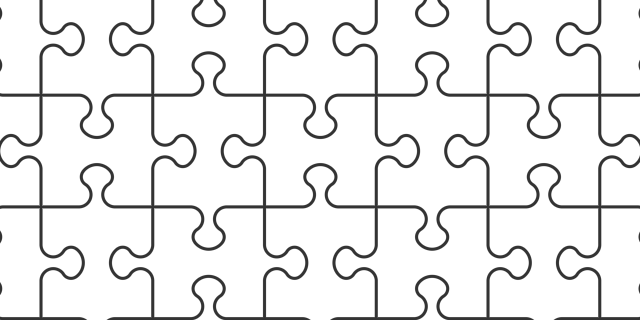
Write a Shadertoy shader that draws this pattern.

```glsl
const float CELLS_DOWN = 2.8635;
const vec2 GRID_OFFSET = vec2(0.367, 0.012);
const float LINE_WIDTH = 0.0275;
const vec3 PAPER = vec3(1.0);
const vec3 INK = vec3(0.2);
const float PI = 3.14159265;

// Distance to the circular arc spanning angles from start to end
float arcDistance(vec2 p, vec2 center, float radius, float start, float end) {
    p -= center;
    float middle = 0.5 * (start + end);
    float halfSpan = 0.5 * (end - start);
    vec2 axis = vec2(cos(middle), sin(middle));
    vec2 q = vec2(dot(p, axis), abs(axis.x * p.y - axis.y * p.x));
    vec2 tip = vec2(cos(halfSpan), sin(halfSpan));
    bool inside = tip.x * q.y < tip.y * q.x || (tip.x < 0.0 && q.x > 0.0);
    return inside ? abs(length(q) - radius) : length(q - radius * tip);
}

// One jigsaw edge: x runs along it from its middle, y points into the tab
float tabDistance(vec2 p) {
    p.x = abs(p.x);
    float neckRadius = 0.1095, cheekRadius = 0.0796, crownRadius = 0.1546;
    vec2 neck = vec2(0.162, neckRadius);
    vec2 cheek = vec2(0.0597, 0.2687);
    vec2 crown = vec2(0.0, 0.2239);

    // Angles where neighbouring arcs meet
    vec2 toCheek = cheek - neck;
    vec2 fromCrown = cheek - crown;
    float neckJoin = atan(toCheek.y, toCheek.x);
    float crownJoin = atan(fromCrown.y, fromCrown.x);

    float d = length(vec2(max(neck.x - p.x, 0.0), p.y));
    d = min(d, arcDistance(p, neck, neckRadius, neckJoin, 1.5 * PI));
    d = min(d, arcDistance(p, cheek, cheekRadius, neckJoin - PI, crownJoin));
    return min(d, arcDistance(p, crown, crownRadius, crownJoin, PI - crownJoin));
}

// Nearest edge on the lines of constant x, tabs alternating like a checkerboard
float edgeDistance(vec2 p, float facing) {
    float line = round(p.x);
    float parity = mod(line + floor(p.y), 2.0);
    float side = facing * (1.0 - 2.0 * parity);
    return tabDistance(vec2(fract(p.y) - 0.5, side * (p.x - line)));
}

void mainImage(out vec4 fragColor, in vec2 fragCoord) {
    float pixel = CELLS_DOWN / iResolution.y;
    vec2 p = fragCoord * pixel - GRID_OFFSET;

    // Vertical and horizontal cuts face opposite ways
    float d = min(edgeDistance(p, 1.0), edgeDistance(p.yx, -1.0));

    float edge = d - 0.5 * LINE_WIDTH;
    float ink = 1.0 - smoothstep(-0.7 * pixel, 0.7 * pixel, edge);
    fragColor = vec4(mix(PAPER, INK, ink), 1.0);
}
```
